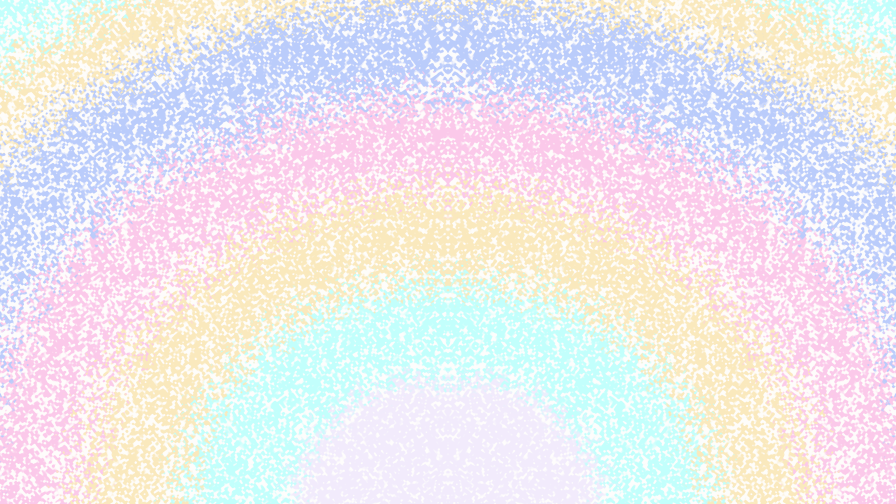
A WebGL 2 fragment shader for this background:

```glsl
#version 300 es
precision highp float;
// Pastel rainbow of grainy chalk arches, mirrored about the vertical axis.
uniform vec2 u_resolution;
out vec4 outColor;

float hash(vec2 cell) {
  uvec2 k = uvec2(ivec2(cell) + 4096) * uvec2(1597334673u, 3812015801u);
  uint n = (k.x ^ k.y) * 1597334673u;
  n = (n ^ (n >> 15)) * 2246822519u;
  return float((n ^ (n >> 13)) & 65535u) / 65535.0;
}

float valueNoise(vec2 p) {
  vec2 cell = floor(p);
  vec2 f = fract(p);
  f = f * f * (3.0 - 2.0 * f);
  float low = mix(hash(cell), hash(cell + vec2(1, 0)), f.x);
  float high = mix(hash(cell + vec2(0, 1)), hash(cell + vec2(1, 1)), f.x);
  return mix(low, high, f.y);
}

// Chalk colour at a point given in canvas heights from the bottom middle
vec3 chalk(vec2 p) {
  p.x = abs(p.x);
  const vec3 lavender = vec3(0.945, 0.92, 0.99);
  const vec3 cyan = vec3(0.75, 1.0, 0.99);
  const vec3 cream = vec3(0.98, 0.91, 0.73);
  const vec3 pink = vec3(0.985, 0.78, 0.915);
  const vec3 blue = vec3(0.72, 0.79, 0.985);
  vec3 bands[6] = vec3[6](cyan, cream, pink, blue, cream, cyan);
  float edges[6] = float[6](0.26, 0.442, 0.623, 0.81, 1.01, 1.145);

  // Elliptical radius with a gentle wobble and a small dip on the axis
  float radius = length(p / vec2(1.18, 1.0));
  radius += 0.012 * (valueNoise(p * 7.0) - 0.5);
  radius += 0.02 * exp(-p.x * p.x / 0.003) * (1.0 - smoothstep(0.3, 0.4, radius));

  // Grain turned off the pixel axes scatters the band borders
  vec2 turned = mat2(0.8, 0.6, -0.6, 0.8) * p;
  float scatter = valueNoise(turned * 215.0 + 300.0) - 0.5;
  float spread = mix(0.06, 0.13, smoothstep(0.2, 0.5, radius));
  float chalkRadius = radius + scatter * spread;

  vec3 color = lavender;
  float border = 0.0;
  for (int i = 0; i < 6; i++) {
    color = mix(color, bands[i], smoothstep(-0.018, 0.018, chalkRadius - edges[i]));
    border += exp(-pow((radius - edges[i] - 0.02) / 0.045, 2.0));
  }

  // White paper shows through, most near borders and toward the sides
  float grain = valueNoise(turned.yx * 215.0 + 40.0);
  float threshold = 0.665 - 0.09 * border - 0.07 * smoothstep(0.1, 0.9, p.x);
  threshold += 0.06 * (1.0 - smoothstep(0.18, 0.28, radius));
  float paper = 0.04 + 0.93 * smoothstep(-0.15, 0.15, grain - threshold);
  return mix(color, vec3(0.998, 0.993, 0.988), paper);
}

void main() {
  // Four samples per pixel smooth the grain
  vec3 sum = vec3(0.0);
  for (int i = 0; i < 4; i++) {
    vec2 offset = vec2(i & 1, i >> 1) * 0.5 - 0.25;
    vec2 point = gl_FragCoord.xy + offset - vec2(0.5 * u_resolution.x, 0.0);
    sum += chalk(point / u_resolution.y);
  }
  outColor = vec4(sum / 4.0, 1.0);
}
```
